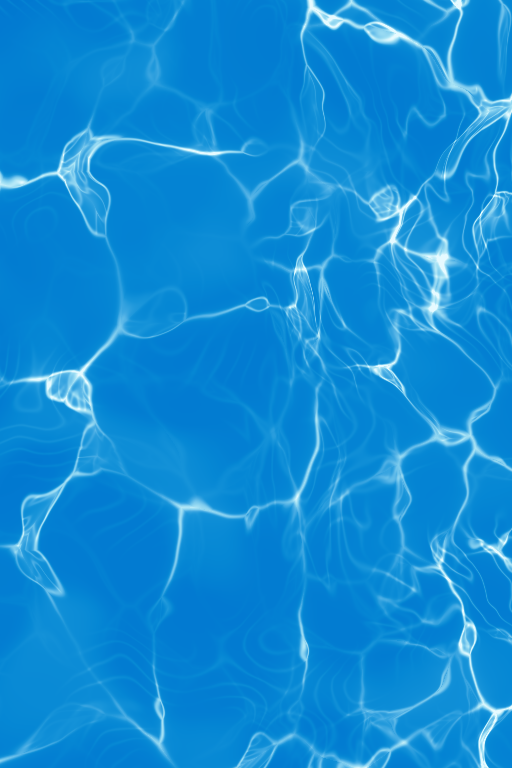
Reproduce this texture procedurally as a WebGL 2 fragment shader.

```glsl
#version 300 es
precision highp float;
// Sunlit pool water: a warped cell web whose borders open into folded veils
// of light, with fine slanted threads and faint ripples over deep blue.
// All light adds up to one brightness value that indexes a colour ramp.

uniform vec2 u_resolution;
out vec4 fragColor;

// Lengths are in canvas widths, frequencies in cycles per width.
const float LARGE_CELLS = 2.9;
const float SMALL_CELLS = 5.6;
const float LARGE_SPREAD = 0.075;
const float SMALL_SPREAD = 0.040;
const float LINE_WIDTH = 0.0042;
const float GLOW_REACH = 0.016;
const float NODE_REACH = 0.025;
const float THREAD_LIGHT = 0.36;
const float RIPPLE_LIGHT = 0.13;
const float HAZE_LIGHT = 0.17;
const float BASE_LIGHT = 0.05;
const vec2 THREAD_ACROSS = vec2(0.91, 0.41);
const vec3 RAMP[7] = vec3[7](
  vec3(0.003, 0.465, 0.815), vec3(0.02, 0.53, 0.83), vec3(0.09, 0.58, 0.85),
  vec3(0.27, 0.67, 0.89), vec3(0.48, 0.79, 0.93), vec3(0.66, 0.89, 0.96),
  vec3(0.90, 0.98, 1.0));

vec2 hash2(vec2 cell) {
  uvec2 v = uvec2(ivec2(cell) + 4096) * 1664525u + 1013904223u;
  for (int i = 0; i < 2; i++) {
    v.x += v.y * 1664525u;
    v.y += v.x * 1664525u;
    v ^= v >> 16u;
  }
  return vec2(v >> 8u) / 16777216.0;
}

// Gradient noise, roughly -1 to 1
float corner(vec2 cell, vec2 offset) {
  float angle = 6.2832 * hash2(cell).x;
  return dot(vec2(cos(angle), sin(angle)), offset);
}

float noise(vec2 p) {
  vec2 i = floor(p), f = p - i;
  vec2 u = f * f * f * (f * (f * 6.0 - 15.0) + 10.0);
  vec2 e = vec2(1.0, 0.0);
  float low = mix(corner(i, f), corner(i + e, f - e), u.x);
  float high = mix(corner(i + e.yx, f - e.yx), corner(i + 1.0, f - 1.0), u.x);
  return 1.4 * mix(low, high, u.y);
}

vec2 noise2(vec2 p) {
  return vec2(noise(p), noise(p + vec2(37.2, 11.7)));
}

float line(float d, float width) {
  return exp(-d * d / (width * width));
}

// Distances to the nearest and second nearest cell border
vec2 web(vec2 p) {
  vec2 i = floor(p), f = p - i, home = vec2(0.0), toHome = vec2(0.0);
  float best = 9.0;
  for (int k = 0; k < 9; k++) {
    vec2 g = vec2(k % 3, k / 3) - 1.0;
    vec2 r = g + hash2(i + g) - f;
    if (dot(r, r) < best) { best = dot(r, r); home = g; toHome = r; }
  }
  vec2 border = vec2(9.0);
  for (int k = 0; k < 25; k++) {
    vec2 g = home + vec2(k % 5, k / 5) - 2.0;
    vec2 r = g + hash2(i + g) - f, gap = r - toHome;
    if (dot(gap, gap) < 1e-5) continue;
    float d = dot(0.5 * (toHome + r), normalize(gap));
    border = d < border.x ? vec2(d, border.x) : vec2(border.x, min(border.y, d));
  }
  return border;
}

// Bright folds on the borders, filled with a streaked veil where they open
float caustic(vec2 q, float cells, float spread, float width) {
  vec2 border = web(q * cells + cells) / cells;
  float strength = mix(0.15, 1.0, smoothstep(-0.3, 0.35, noise(q * 3.0 + cells)));
  float opening = spread * max(0.0, noise(q * 8.0 + cells * 2.0));
  float node = exp(-border.y / NODE_REACH);
  float glow = exp(-border.x / GLOW_REACH);
  float fold = line(border.x - opening, width * (1.0 + 1.3 * node));
  float veil = smoothstep(0.0, 0.01, opening)
             * (1.0 - smoothstep(opening - 0.004, opening + 0.002, border.x));
  float streak = line(noise(q * 19.0 + border.x * 30.0), 0.16);
  return strength * (0.58 * fold + veil * (0.18 + 0.22 * streak)
                   + glow * (0.16 + 0.3 * node));
}

void main() {
  vec2 p = gl_FragCoord.xy / u_resolution.x;
  float width = max(LINE_WIDTH, 0.8 / u_resolution.x);
  float busy = smoothstep(0.25, 0.9, p.x + 0.25 * (p.y - 0.75));

  // Water surface bends the web, more finely toward the busy side
  vec2 q = p + 0.07 * noise2(p * 2.6);
  q += (0.018 + 0.014 * busy) * noise2(q * 8.0 + 7.0);
  q += (0.003 + 0.004 * busy) * noise2(q * 24.0);
  vec2 squeezed = q + vec2(0.35 * q.x * q.x, 0.0);

  // Deep water and soft haze
  float light = BASE_LIGHT + 0.04 * busy + 0.10 * noise(p * 2.2 + 5.0);
  light += HAZE_LIGHT * smoothstep(0.0, 0.65, noise(q * 4.0 + 21.0));

  // Two webs of light
  light += caustic(squeezed, LARGE_CELLS, LARGE_SPREAD, width);
  light += mix(0.08, 0.7, busy) * caustic(squeezed + 3.7, SMALL_CELLS, SMALL_SPREAD, width);

  // Slanted threads and faint contour ripples
  vec2 slant = vec2(dot(q, THREAD_ACROSS), dot(q, vec2(-THREAD_ACROSS.y, THREAD_ACROSS.x)));
  float threadMask = busy * smoothstep(-0.1, 0.4, noise(p * 4.0 + 13.0));
  light += THREAD_LIGHT * threadMask * line(noise(slant * vec2(24.0, 7.0)), 0.08);
  float rippleMask = smoothstep(0.0, 0.4, noise(p * 3.5 + 31.0));
  float contour = fract(5.0 * noise(q * 5.0 + 9.0)) - 0.5;
  light += RIPPLE_LIGHT * rippleMask * line(contour, 0.11);

  // Brightness to colour
  float t = 6.0 * clamp(light, 0.0, 1.0);
  int stop = min(int(t), 5);
  fragColor = vec4(mix(RAMP[stop], RAMP[stop + 1], t - float(stop)), 1.0);
}
```
